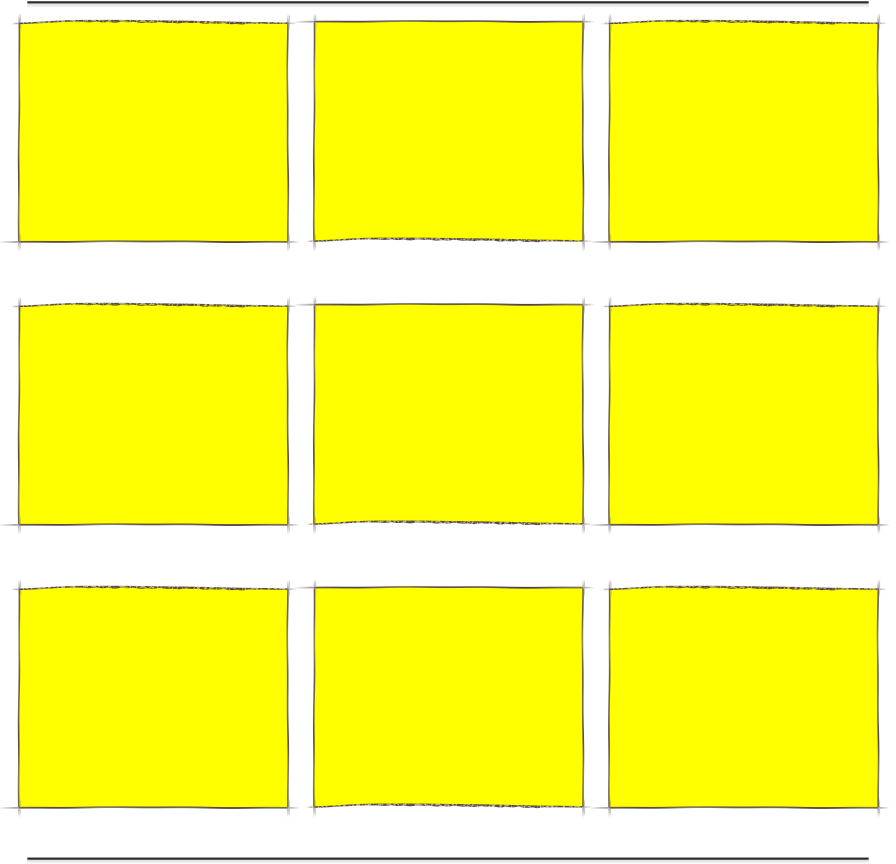
Write a Shadertoy shader that draws this pattern.

```glsl
const vec2 FIRST = vec2(0.0212, 0.0250);   // top left corner of the first panel
const vec2 PITCH = vec2(0.3294, 0.3158);
const vec2 SIZE  = vec2(0.3000, 0.2443);
const vec3 PAPER  = vec3(1.0);
const vec3 YELLOW = vec3(1.0, 1.0, 0.0);
const vec3 PENCIL = vec3(0.27, 0.21, 0.26);
const vec3 BAR    = vec3(0.17, 0.16, 0.18);

float saturate(float x) { return clamp(x, 0.0, 1.0); }

vec2 hash2(vec2 p) {
    vec2 h = vec2(dot(p, vec2(127.1, 311.7)), dot(p, vec2(269.5, 183.3)));
    return fract(sin(h) * 43758.5);
}

// Distance to the nearest scattered point
float cellular(vec2 p) {
    vec2 cell = floor(p), local = fract(p);
    float nearest = 2.0;
    for (int y = -1; y <= 1; y++)
        for (int x = -1; x <= 1; x++) {
            vec2 o = vec2(x, y);
            nearest = min(nearest, length(o + hash2(cell + o) - local));
        }
    return nearest;
}

// Share of a pixel covered by a band around d = 0
float bandCoverage(float d, float halfWidth, float px) {
    return max(min(d + halfWidth, 0.5 * px) - max(d - halfWidth, -0.5 * px), 0.0) / px;
}

// Coverage of the interval from a to b
float spanCoverage(float x, float a, float b, float px) {
    return saturate((x - a) / px + 0.5) * saturate((b - x) / px + 0.5);
}

float wobble(float t, float seed) {
    return 0.0004 * (sin(t * 23.0 + seed) + 0.5 * sin(t * 71.0 + seed * 2.3));
}

// Upward sag of the rough edge, t from 0 to 1
float bow(float t) {
    return -0.0032 * smoothstep(-0.02, 0.24, t) * (1.0 - smoothstep(0.4, 1.1, t));
}

// Pencil stroke from 0 to len, with pale tips running past both ends
float stroke(float t, float d, float len, vec2 tips, float halfWidth, float px) {
    float past = max(-t / tips.x, (t - len) / tips.y);
    float fade = mix(1.0, 0.55 * saturate(1.2 - past), smoothstep(-0.1, 0.1, past));
    return bandCoverage(d, halfWidth, px) * fade * step(past, 1.2);
}

// Pale hair lines beside the corners
float cornerHair(float t, float d, float len, float px) {
    float toEnd = min(abs(t), abs(t - len));
    return 0.3 * bandCoverage(d, 0.0007, px) * (1.0 - smoothstep(0.005, 0.011, toEnd));
}

float smoothEdge(float t, float d, float px) {
    float weight = 0.8 + 0.15 * sin(t * 47.0) * sin(t * 19.0);
    return weight * stroke(t, d, SIZE.x, vec2(0.019, 0.011), 0.0010, px);
}

// Two grainy passes that drift apart along the middle
float roughEdge(float t, float d, float px) {
    float grain = cellular(vec2(t, d) * 380.0);
    float middle = spanCoverage(t, 0.06, 0.27, 0.05);
    float drift = middle * (0.0009 + 0.0006 * sin(t * 130.0) * sin(t * 310.0));
    vec2 tips = vec2(0.008, 0.008);
    float main = stroke(t, d, SIZE.x, tips, 0.0009, px);
    float second = stroke(t, d - drift, SIZE.x, tips, 0.0008, px) * middle;
    return max(main, second) * mix(0.9, 0.4, smoothstep(0.3, 0.8, grain));
}

float sideEdge(float t, float d, float px) {
    float weight = 0.76 + 0.14 * sin(t * 61.0 + 1.0) * sin(t * 26.0);
    float line = weight * stroke(t, d, SIZE.y, vec2(0.008, 0.010), 0.0009, px);
    return max(line, cornerHair(t, d - 0.0014, SIZE.y, px));
}

// Yellow panel; flipped panels carry the rough edge at the bottom
vec3 drawPanel(vec3 color, vec2 q, bool flipped, float px) {
    float sag = bow(q.x / SIZE.x);
    float straight = wobble(q.x, 1.7);
    float rough = sag + 0.4 * wobble(q.x, 4.1);
    float top = flipped ? straight - 0.0011 : rough + 0.0013;
    float bottom = SIZE.y + (flipped ? rough : straight + 0.0004);
    float left = wobble(q.y, 0.4);
    float right = SIZE.x + wobble(q.y, 3.2);

    float fill = spanCoverage(q.x, left, right, px) * spanCoverage(q.y, top, bottom, px);
    float roughY = flipped ? bottom : top;
    float straightY = flipped ? top : bottom;
    float ink = max(sideEdge(q.y, q.x - left, px), sideEdge(q.y, q.x - right, px));
    ink = max(ink, smoothEdge(q.x, q.y - straightY, px));
    ink = max(ink, roughEdge(q.x, q.y - roughY, px));
    return mix(mix(color, YELLOW, fill), PENCIL, ink);
}

// Dark horizontal rule with a soft shadow beneath
vec3 drawRule(vec3 color, vec2 p, float y, float px) {
    float span = spanCoverage(p.x, 0.0305, 0.9695, px);
    float below = p.y - y;
    float shadow = 0.16 * step(0.0, below) * (1.0 - smoothstep(0.001, 0.007, below));
    color = mix(color, BAR, shadow * span);
    return mix(color, BAR, bandCoverage(below, 0.0012, px) * span);
}

void mainImage(out vec4 fragColor, in vec2 fragCoord) {
    float px = 1.0 / iResolution.x;
    vec2 p = vec2(fragCoord.x, iResolution.y - fragCoord.y) * px;   // y runs down
    vec3 color = drawRule(PAPER, p, 0.0026, px);
    color = drawRule(color, p, 0.9583, px);

    // Rows are far apart; tips of neighbouring columns may overlap
    float row = clamp(floor((p.y - FIRST.y + 0.035) / PITCH.y), 0.0, 2.0);
    for (int column = 0; column < 3; column++) {
        vec2 corner = FIRST + PITCH * vec2(column, row);
        color = drawPanel(color, p - corner, column == 1, px);
    }
    fragColor = vec4(color, 1.0);
}
```
